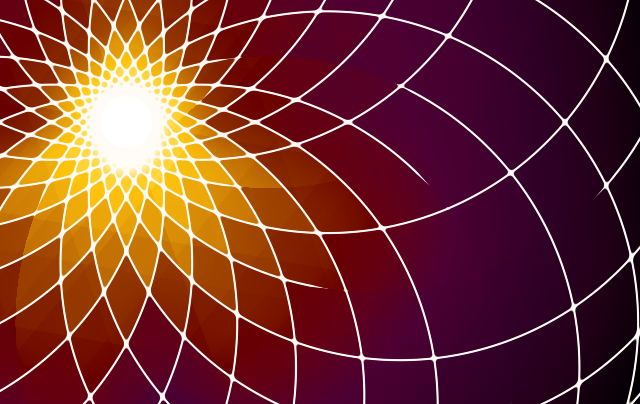
Give the GLSL for this background, as a Shadertoy shader.

```glsl
// A rosette of equal circles turned about a glowing hub, drawn as a fine white web.
// Each cell between the arcs takes its tone from a colour ramp over hub distance;
// some arcs taper away, and a smooth minimum rounds the crossings.

#define HUB vec2(0.3128, 0.6975)
#define COUNT 24
#define RING_RADIUS 0.7706
#define RING_OFFSET 0.7016
#define LINE_HALF 0.0026
#define FILLET 0.0100
#define TAPER 0.08
#define SHADE_BIAS 0.29
#define FACET_STRENGTH 0.07

const float STEP = 6.283185 / float(COUNT);

// Arc gaps: circle index, side of the circle, inner and outer radius
const vec4 GAPS[6] = vec4[6](
    vec4( 4.0, -1.0, 0.29, 2.00), vec4(20.0,  1.0, 0.27, 0.71),
    vec4(19.0,  1.0, 0.73, 1.21), vec4( 2.0, -1.0, 0.61, 1.21),
    vec4( 8.0, -1.0, 0.00, 0.23), vec4(21.0, -1.0, 0.27, 2.00));

// Colour stops: rgb and distance
const vec4 RAMP[11] = vec4[11](
    vec4(1.00, 0.86, 0.32, 0.120), vec4(1.00, 0.77, 0.05, 0.175),
    vec4(0.85, 0.55, 0.02, 0.290), vec4(0.62, 0.26, 0.00, 0.410),
    vec4(0.51, 0.13, 0.00, 0.525), vec4(0.41, 0.00, 0.00, 0.620),
    vec4(0.39, 0.00, 0.08, 0.720), vec4(0.30, 0.00, 0.20, 0.865),
    vec4(0.20, 0.00, 0.16, 1.070), vec4(0.13, 0.00, 0.09, 1.255),
    vec4(0.01, 0.00, 0.01, 1.420));

float hash(vec2 p) {
    return fract(sin(dot(p, vec2(127.1, 311.7))) * 43758.5);
}

float smoothMin(float a, float b, float k) {
    float h = max(k - abs(a - b), 0.0) / k;
    return min(a, b) - 0.25 * k * h * h;
}

vec3 rampColour(float t) {
    vec3 colour = RAMP[0].rgb;
    for (int i = 1; i < 11; i++) {
        float k = clamp((t - RAMP[i - 1].w) / (RAMP[i].w - RAMP[i - 1].w), 0.0, 1.0);
        colour = mix(colour, RAMP[i].rgb, k);
    }
    return colour;
}

// Distance to the web of arcs
float webDistance(vec2 p) {
    float r = length(p), web = 1.0;
    for (int i = 0; i < COUNT; i++) {
        float angle = float(i) * STEP;
        vec2 axis = vec2(cos(angle), sin(angle));
        float side = sign(axis.x * p.y - axis.y * p.x);
        float d = abs(length(p - axis * RING_OFFSET) - RING_RADIUS);
        for (int g = 0; g < 6; g++) {
            vec4 gap = GAPS[g];
            if (int(gap.x) == i && gap.y == side)
                d += TAPER * max(min(r - gap.z, gap.w - r), 0.0);
        }
        web = smoothMin(web, d, FILLET);
    }
    return web;
}

// Faint overlapping triangles, from three sets of stripes
float facets(vec2 p) {
    float sum = 0.0;
    for (int i = 0; i < 3; i++) {
        float angle = 0.35 + 1.05 * float(i);
        float s = dot(p, vec2(cos(angle), sin(angle))) * (9.0 + 2.0 * float(i));
        sum += hash(vec2(floor(s), float(i))) - 0.5 + 0.4 * (fract(s) - 0.5);
    }
    return sum / 3.0;
}

vec3 cellColour(vec2 p) {
    // Cell between the two arc families, and its middle in polar form
    float r = max(length(p), 0.001);
    float theta = atan(p.y, p.x);
    float c = (r * r + RING_OFFSET * RING_OFFSET - RING_RADIUS * RING_RADIUS)
            / (2.0 * r * RING_OFFSET);
    float spread = acos(clamp(c, -1.0, 1.0));
    vec2 cell = floor(vec2(theta + spread, theta - spread) / STEP);
    float midAngle = 0.5 * (cell.x + cell.y + 1.0) * STEP;
    float midSpread = 0.5 * (cell.x - cell.y) * STEP;
    float s = RING_OFFSET * sin(midSpread);
    float midR = RING_OFFSET * cos(midSpread) + sqrt(RING_RADIUS * RING_RADIUS - s * s);

    // Flat cells near the hub, smooth shading further out
    float flatness = mix(0.75, 0.12, smoothstep(0.5, 0.8, r));
    float dist = mix(r, midR, flatness);
    vec2 dir = normalize(mix(p / r, vec2(cos(midAngle), sin(midAngle)), flatness));

    // Cooler above the hub, with a warm upward ray and a cool one below
    float bias = SHADE_BIAS * smoothstep(-0.45, 0.05, dir.y);
    bias -= 0.145 * exp((dir.y - 1.0) * 10.0);
    bias *= smoothstep(0.08, 0.27, dist) * mix(1.0, 0.3, smoothstep(0.41, 0.93, dist));
    float below = dot(dir, vec2(0.14, -0.99));
    bias += 0.2 * exp((below - 1.0) * 60.0) * smoothstep(0.36, 0.5, dist);
    float relief = facets(p) * FACET_STRENGTH * (1.0 - smoothstep(0.5, 0.9, r));
    return rampColour(dist + bias + relief);
}

void mainImage(out vec4 fragColor, in vec2 fragCoord) {
    vec2 p = fragCoord / iResolution.y - HUB;
    float pixel = 1.0 / iResolution.y;
    vec3 colour = cellColour(p);

    // White core, drawn out downwards
    vec2 q = p - vec2(0.004, 0.0);
    q.y *= q.y < 0.0 ? 0.72 : 1.0;
    colour = mix(vec3(1.0), colour, smoothstep(0.072, 0.108, length(q)));

    float line = 1.0 - smoothstep(-0.6 * pixel, 0.6 * pixel, webDistance(p) - LINE_HALF);
    fragColor = vec4(mix(colour, vec3(1.0, 0.99, 0.97), line), 1.0);
}
```
